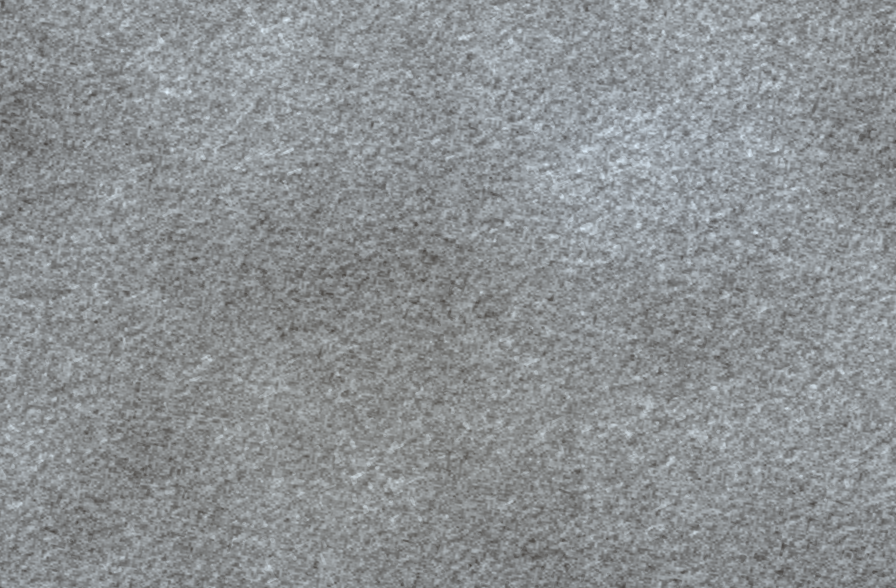
Give the GLSL for this texture, as a Shadertoy shader.

```glsl
// Weathered grey stone: a crisp, slightly flattened grain with side-lit relief,
// laid over soft cloudy stains, with pale mineral flecks and dark pits.
// One tone value is built up, then tinted from neutral dark to bluish light.

const vec3 DARK_STONE = vec3(0.41, 0.41, 0.408);
const vec3 PALE_STONE = vec3(0.68, 0.71, 0.73);
const vec3 WARM_TINT = vec3(0.006, 0.001, -0.008);

const float BASE_TONE = 0.547;       // mean brightness
const float FINE_GRAIN = 0.092;      // grain strengths
const float MEDIUM_GRAIN = 0.052;
const float COARSE_GRAIN = 0.030;
const float RELIEF = 0.062;
const float FINE_SCALE = 290.0;      // grains per canvas height
const float MEDIUM_SCALE = 165.0;
const float COARSE_SCALE = 72.0;
const float RELIEF_SCALE = 115.0;
const vec2 RELIEF_SHIFT = vec2(0.0025, -0.0045);
const float GRAIN_STRETCH = 1.25;    // width over height of a grain
const float CLOUD_STRENGTH = 0.056;
const float CLOUD_SCALE = 4.0;
const float FLECK_STRENGTH = 0.095;
const float PIT_STRENGTH = 0.085;

float hash(vec2 cell) {
    vec3 q = fract(vec3(cell.xyx) * vec3(0.1031, 0.1030, 0.0973));
    q += dot(q, q.yzx + 33.33);
    return fract((q.x + q.y) * q.z);
}

mat2 rotation(float angle) {
    float c = cos(angle), s = sin(angle);
    return mat2(c, s, -s, c);
}

// Smooth value noise from -1 to 1
float noise(vec2 p) {
    vec2 cell = floor(p);
    vec2 f = fract(p);
    f = f * f * (3.0 - 2.0 * f);
    float low = mix(hash(cell), hash(cell + vec2(1.0, 0.0)), f.x);
    float high = mix(hash(cell + vec2(0.0, 1.0)), hash(cell + vec2(1.0)), f.x);
    return 2.0 * mix(low, high, f.y) - 1.0;
}

float clouds(vec2 p) {
    float sum = 0.0;
    float weight = 0.5;
    for (int i = 0; i < 5; i++) {
        sum += weight * noise(p);
        p = rotation(0.65) * p * 2.03 + 17.3;
        weight *= 0.62;
    }
    return sum;
}

// Flattened grain, turned a little so the lattice does not show
float grain(vec2 p, float scale, float angle) {
    vec2 q = rotation(angle) * p;
    return noise(q * scale / vec2(GRAIN_STRETCH, 1.0) + 41.0);
}

// Bumps lit from one side: a bright flank beside a dark one
float relief(vec2 p) {
    return grain(p, RELIEF_SCALE, -0.25)
         - grain(p + RELIEF_SHIFT, RELIEF_SCALE, -0.25);
}

float softSpot(vec2 p, vec2 centre, vec2 radius) {
    vec2 d = (p - centre) / radius;
    return exp(-dot(d, d));
}

void mainImage(out vec4 fragColor, in vec2 fragCoord) {
    vec2 p = fragCoord / iResolution.y;
    vec2 uv = fragCoord / iResolution.xy;

    // Broad stains, with ragged outlines
    vec2 ragged = p + 0.08 * vec2(clouds(p * 7.0), clouds(p * 7.0 + 50.0));
    float bloom = softSpot(ragged, vec2(1.08, 0.74), vec2(0.30, 0.20));
    float stain = softSpot(ragged, vec2(0.62, 0.30), vec2(0.52, 0.30));
    float corner = softSpot(ragged, vec2(0.05, 0.82), vec2(0.10, 0.07));
    float cloud = clouds(p * CLOUD_SCALE + 9.0);
    float tone = BASE_TONE + CLOUD_STRENGTH * cloud;
    tone += 0.036 * bloom - 0.024 * stain - 0.045 * corner;
    tone += 0.014 * (uv.x - 0.5) + 0.014 * (uv.y - 0.5);

    // Grain of three sizes plus relief, calmer inside the stain
    float speckle = FINE_GRAIN * grain(p, FINE_SCALE, 0.13)
                  + MEDIUM_GRAIN * grain(p, MEDIUM_SCALE, -0.17)
                  + COARSE_GRAIN * grain(p + 3.0, COARSE_SCALE, 0.21)
                  + RELIEF * relief(p + 5.0);
    tone += speckle * (1.04 - 0.12 * stain + 0.08 * bloom);

    // Pale flecks gather in the light clouds, pits in the dark ones
    float fleck = grain(p + 7.0, 112.0, -0.4) + 0.35 * cloud + 0.15 * bloom;
    float pit = grain(p + 11.0, 125.0, 0.3) - 0.35 * cloud + 0.10 * corner;
    tone += FLECK_STRENGTH * smoothstep(0.62, 0.95, fleck);
    tone -= PIT_STRENGTH * smoothstep(0.58, 0.92, pit);

    // Tint by brightness, warmer where stained and cooler where pale
    float lightness = (tone - DARK_STONE.r) / (PALE_STONE.r - DARK_STONE.r);
    vec3 colour = mix(DARK_STONE, PALE_STONE, lightness);
    colour += WARM_TINT * (1.2 * stain - 1.1 * bloom - 0.2);
    fragColor = vec4(clamp(colour, 0.0, 1.0), 1.0);
}
```
